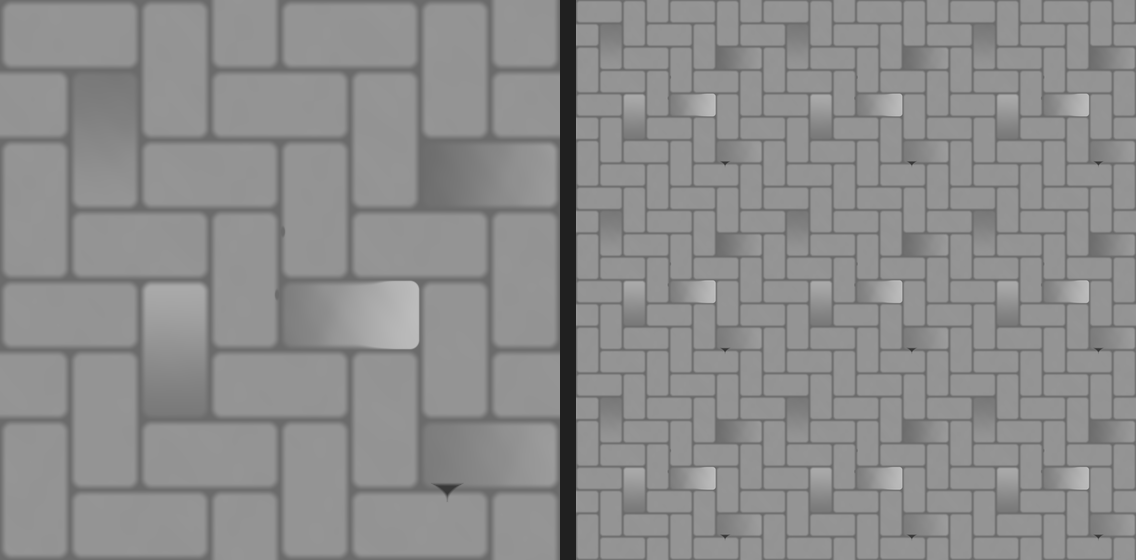
Left: one tile. Right: repeated 3 by 3.
This texture map is drawn by a Shadertoy shader. Its source:

```glsl
// Grey herringbone paving: 2x1 bricks with soft rounded edges on an 8x8 grid.
// The diagonal index (column + row) mod 4 picks each cell's brick half; a few
// bricks carry a tonal ramp, and small chips wear the joints.

#define CELLS 8.0          // grid cells per side, a multiple of 4
#define BRICK_TONE 0.58
#define JOINT_TONE 0.42
#define CHIP_TONE 0.22
#define JOINT_HALF 0.043   // half joint width, in cells
#define CORNER 0.13        // corner radius, in cells
#define EDGE_SOFT 0.06     // half width of the edge falloff
#define MOTTLE 0.004
#define TAU 6.2831853

// Accent bricks: origin column, origin row, first tone, last tone
const vec4 ACCENTS[5] = vec4[5](
    vec4(1, 1, 0.47, 0.59), vec4(6, 2, 0.43, 0.61),
    vec4(2, 4, 0.67, 0.47), vec4(4, 4, 0.49, 0.74),
    vec4(6, 6, 0.48, 0.61));

float roundedBox(vec2 p, vec2 halfSize, float radius) {
    vec2 q = abs(p) - halfSize + radius;
    return length(max(q, 0.0)) + min(max(q.x, q.y), 0.0) - radius;
}

// Layered sines with whole frequencies, so the pattern wraps
float wrapNoise(vec2 uv) {
    vec2 a = uv * TAU;
    return (sin(5.0 * a.x + 3.0 * a.y + 2.0 * sin(4.0 * a.y))
          + sin(7.0 * a.y - 4.0 * a.x + 2.0 * sin(6.0 * a.x))
          + 0.5 * sin(17.0 * a.x + 13.0 * a.y)) / 2.5;
}

// Origin (xy) and size (zw) of the brick covering a cell
vec4 herringbone(vec2 cell) {
    float k = mod(cell.x + cell.y, 4.0);
    bool flat_ = k < 1.5;
    vec2 along = flat_ ? vec2(1, 0) : vec2(0, 1);
    return vec4(cell - along * mod(k, 2.0), 1.0 + along);
}

// Wedge-shaped chip, narrowing downwards from its top edge
float wedgeChip(vec2 q) {
    float taper = clamp(1.0 - q.y / 0.25, 0.0, 1.0);
    float d = max(abs(q.x) - 0.22 * taper * taper, max(-q.y, q.y - 0.25));
    return smoothstep(0.025, -0.045, d);
}

void mainImage(out vec4 fragColor, in vec2 fragCoord) {
    vec2 uv = fragCoord / iResolution.xy;
    vec2 p = vec2(uv.x, 1.0 - uv.y) * CELLS;   // rows count downwards
    float pixel = CELLS / min(iResolution.x, iResolution.y);
    float noise = wrapNoise(uv);

    vec4 brick = herringbone(floor(p));
    vec2 local = p - brick.xy;
    float along = (brick.z > brick.w ? local.x : local.y) * 0.5;

    // Face tone, with ramps on the accent bricks
    float face = BRICK_TONE;
    vec2 id = mod(brick.xy, CELLS);
    for (int i = 0; i < 5; i++) {
        vec4 accent = ACCENTS[i];
        if (distance(id, accent.xy) < 0.5) {
            float t = clamp(along + 0.03 * noise, 0.0, 1.0);
            face = mix(accent.z, accent.w, mix(t, smoothstep(0.0, 1.0, t), 0.5));
        }
    }
    face += MOTTLE * noise;

    // The brightest ramp end stands proud: fuller outline and crisper edge
    float proud = smoothstep(0.62, 0.71, face) * step(4.0, id.x);
    float inset = mix(JOINT_HALF, 0.012, proud);
    float soft = max(mix(EDGE_SOFT, 0.015, proud), 0.75 * pixel);
    float d = roundedBox(local - 0.5 * brick.zw, 0.5 * brick.zw - inset, CORNER);
    float tone = mix(JOINT_TONE, face, smoothstep(soft, -soft, d));

    // Wear: a pair of small nicks beside a joint, and one dark wedge
    for (int i = 0; i < 2; i++) {
        float side = float(i) * 2.0 - 1.0;
        vec2 q = p - vec2(4.0, 3.76) - side * vec2(-0.04, 0.45);
        float nick = smoothstep(1.3, 0.5, length(q / vec2(0.035, 0.08)));
        tone = mix(tone, JOINT_TONE, nick);
    }
    tone = mix(tone, CHIP_TONE, wedgeChip(p - vec2(6.39, 6.91)));

    fragColor = vec4(vec3(tone), 1.0);
}
```
